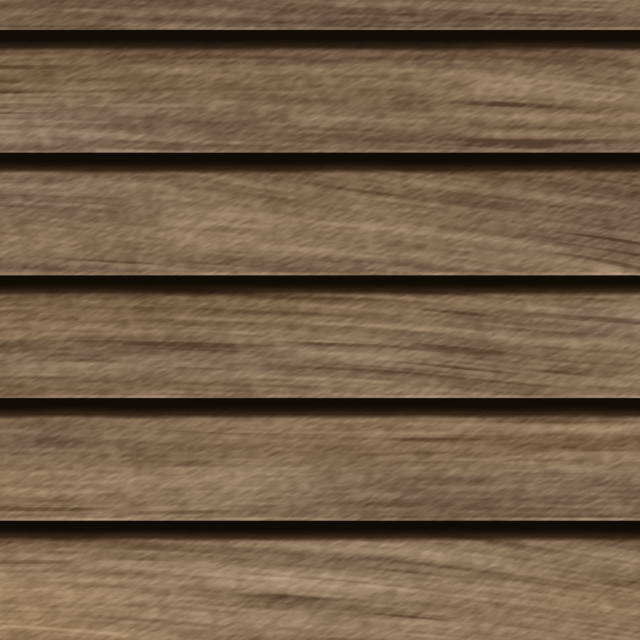
A three.js fragment shader for this texture:

```glsl
// Horizontal louvre slats of brown wood, each casting a soft dark shadow on the next.
// Slats repeat with fract; the grain is stretched value noise, bent and seeded per slat,
// with short slanted fibres on top and a pale worn lip on each lower edge.
varying vec2 vUv;

float hash(vec2 p) {
  return fract(sin(dot(p, vec2(127.1, 311.7))) * 43758.545);
}

float noise(vec2 p) {
  vec2 i = floor(p);
  vec2 f = fract(p);
  f = f * f * (3.0 - 2.0 * f);
  return mix(mix(hash(i), hash(i + vec2(1.0, 0.0)), f.x),
             mix(hash(i + vec2(0.0, 1.0)), hash(i + vec2(1.0, 1.0)), f.x), f.y);
}

// Lightness of the wood, about 0.5 on average
float woodTone(vec2 p, float slat) {
  float seed = slat * 17.3 + 40.0;

  // Grain lines fall to the right by a different amount on each slat, and waver
  float bend = 0.05 + 0.05 * cos(2.0 * (slat - 1.1));
  vec2 g = vec2(p.x, p.y + bend * p.x * (0.3 + 0.7 * p.x));
  g.y += 0.022 * (noise(vec2(p.x * 2.6, p.y * 9.0) + seed) - 0.5);

  float broad = noise(g * vec2(1.6, 32.0) + seed) - 0.5;
  float streak = noise(g * vec2(3.5, 85.0) + seed * 2.0) - 0.5;
  float fine = noise(g * vec2(14.0, 210.0) + seed * 3.0) - 0.5;

  // Thin dark pores, fading in and out along the slat
  float pores = smoothstep(0.6, 0.92, noise(g * vec2(5.0, 125.0) + seed * 4.0));
  pores *= smoothstep(0.3, 0.75, noise(g * vec2(2.5, 18.0) + seed * 5.0));

  // Short fibres rising to the right
  vec2 s = vec2(p.x + 0.4 * p.y, p.y - 0.4 * p.x);
  float fibre = noise(s * vec2(65.0, 210.0) + seed) - 0.5;
  fibre += 0.5 * (noise(s * vec2(120.0, 330.0) + seed) - 0.5);

  return 0.45 + 0.04 * slat + 0.36 * broad + 0.36 * streak
       + 0.26 * fine + 0.28 * fibre - 0.32 * pores;
}

void main() {
  // Slats counted downward; f runs from 0 at the top of a shadow to 1 at the lip
  float down = (0.9518 - vUv.y) / 0.1917;
  float slat = floor(down);
  float f = fract(down);

  // Wood face, shaded below the shadow and brightened along the lip
  float tone = woodTone(vUv, slat);
  tone -= 0.14 * (1.0 - smoothstep(0.14, 0.27, f));
  float lip = smoothstep(0.962, 0.978, f);
  tone += lip * (0.1 + 0.18 * noise(vec2(vUv.x * 24.0, slat * 7.0)));
  vec3 wood = mix(vec3(0.34, 0.25, 0.165), vec3(0.69, 0.585, 0.47), clamp(tone, 0.0, 1.15));

  // Patches of cooler, greyer wood
  float grey = noise(vec2(vUv.x * 2.0, vUv.y * 16.0 + slat * 9.0)) - 0.12 * slat;
  wood += vec3(-0.012, 0.0, 0.022) * grey;

  // Shadow gap, black under the lip and brown where the light returns
  float waver = 0.012 * (noise(vec2(vUv.x * 9.0, slat * 5.0)) - 0.5);
  vec3 black = vec3(0.065, 0.042, 0.022);
  vec3 brown = vec3(0.23, 0.16, 0.1) * (0.75 + 0.5 * tone);
  vec3 shadow = mix(black, brown, smoothstep(0.055, 0.14, f + waver));
  vec3 color = mix(shadow, wood, smoothstep(0.125, 0.172, f + waver));

  // Smooth lower edge of the lip
  color = mix(color, black, smoothstep(0.986, 1.0, f));
  gl_FragColor = vec4(color, 1.0);
}
```
